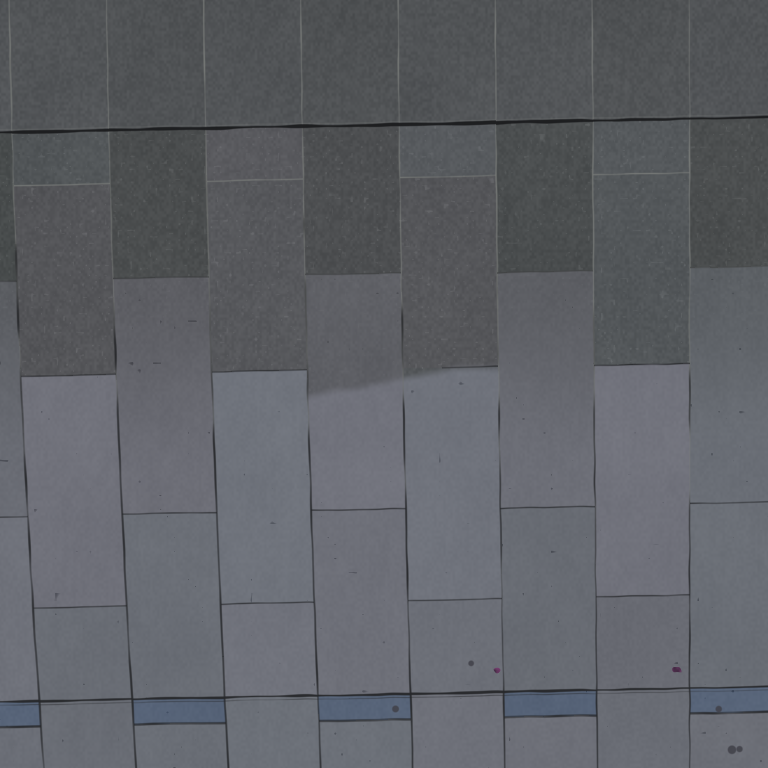
Give the GLSL for this texture, as a WebGL 1 fragment shader.

```glsl
precision highp float;
uniform vec2 u_resolution;

#define DARK vec3(0.305, 0.315, 0.322)
#define LIGHT vec3(0.44, 0.452, 0.488)
#define STRIP vec3(0.34, 0.39, 0.47)
#define GAP vec3(0.15, 0.155, 0.165)
#define MORTAR vec3(0.47, 0.48, 0.47)
#define TOP_SEAM 0.1725
#define LOW_SEAM 0.914
#define TILT 0.02
#define RIGHT_JOINT 0.898
#define JOINT_WIDTH 0.0017
#define SEAM_WIDTH 0.0046
#define GRAIN 0.032

float hash(vec2 p) {
  return fract(sin(dot(p, vec2(127.1, 311.7))) * 43758.545);
}

float noise(vec2 p) {
  vec2 i = floor(p), f = fract(p);
  f = f * f * (3.0 - 2.0 * f);
  return mix(mix(hash(i), hash(i + vec2(1, 0)), f.x),
             mix(hash(i + vec2(0, 1)), hash(i + vec2(1, 1)), f.x), f.y);
}

float fbm(vec2 p) {
  float sum = 0.0, amp = 0.5;
  for (int i = 0; i < 4; i++) {
    sum += amp * noise(p);
    p = p * 2.03 + 7.3;
    amp *= 0.5;
  }
  return sum;
}

float line(float dist, float width) {
  float aa = 0.9 / u_resolution.y;
  return 1.0 - smoothstep(0.5 * width - aa, 0.5 * width + aa, abs(dist));
}

// Brightness of a slab, from 0 = dark to 1 = light
float slabTone(float odd, float row, float depth) {
  if (row < 0.5) return 0.08 + 0.3 * depth;
  if (row < 1.5) return mix(-0.08, 0.2, odd);
  if (row < 2.5) return mix(mix(0.4, 0.85, smoothstep(0.36, 0.62, depth)), 0.16, odd);
  if (row < 3.5) return mix(0.84, 0.98, odd);
  return 0.88;
}

void main() {
  vec2 uv = gl_FragCoord.xy / u_resolution;
  float depth = 1.0 - uv.y;
  vec2 p = vec2(uv.x, depth);

  // Columns converge slightly towards the bottom
  float pitch = 0.1266 - 0.0025 * depth - 0.004 * depth * depth;
  float k = (RIGHT_JOINT - uv.x) / pitch;
  float col = floor(k) + 1.0;
  float odd = mod(col, 2.0);
  float jointId = floor(k + 0.5);
  float sideDist = (k - jointId) * pitch + 0.0012 * (noise(vec2(jointId * 9.1, depth * 35.0)) - 0.5);

  // Rows: two full seams and staggered cross joints
  float y = depth + TILT * uv.x + 0.0012 * (noise(vec2(uv.x * 45.0, col)) - 0.5);
  vec3 cross = mix(vec3(0.367, 0.674, 0.947), vec3(0.242, 0.4905, 0.7925), odd);
  cross.xy += 0.003 * (hash(vec2(col, 4.0)) - 0.5);
  float row = step(TOP_SEAM, y) + step(LOW_SEAM, y) + dot(step(cross, vec3(y)), vec3(1.0));
  vec2 slab = vec2(col, row);

  // Slab tone, with a diagonal damp edge over two middle columns
  float tone = slabTone(odd, row, depth);
  float inThird = 1.0 - step(0.5, abs(col - 3.0));
  float inFourth = 1.0 - step(0.5, abs(col - 4.0));
  float edge = 0.514 - 0.18 * (uv.x - 0.404) + 0.012 * (fbm(p * 30.0) - 0.5);
  edge = mix(edge, max(edge, 0.478), inThird);
  float dry = smoothstep(-0.007, 0.009, depth - edge);
  float damp = inThird * step(1.5, row) * step(row, 3.5) + inFourth * step(1.5, row) * step(row, 2.5);
  tone = mix(tone, mix(mix(0.42, 0.14, inThird), 0.98, dry), damp);
  tone += 0.16 * (hash(slab + 2.7) - 0.5) * (1.0 - damp);
  vec3 color = mix(DARK, LIGHT, tone);
  color += vec3(0.012, -0.002, 0.002) * (hash(slab + 8.1) - 0.4) * step(0.5, row);

  // Blue strips under the lower seam
  float strip = (1.0 - odd) * step(3.5, row) * step(row, 4.5);
  color = mix(color, STRIP, strip);

  // Cloudy wear, fine grain and pale specks on rough slabs
  float rough = 1.0 - smoothstep(0.1, 0.6, tone);
  color += 0.035 * (fbm(p * vec2(9.0, 7.0) + slab * 3.7) - 0.47);
  color += 0.02 * (fbm(p * vec2(70.0, 35.0)) - 0.47);
  color += GRAIN * (0.6 + 0.7 * rough) * (noise(p * vec2(330.0, 260.0)) - 0.5);
  float speck = smoothstep(0.8, 1.0, noise(p * 240.0 + 31.0));
  color += 0.05 * speck * rough * step(0.5, row);
  color -= 0.12 * smoothstep(0.955, 1.0, noise(p * 110.0 + 5.0)) * (1.0 - rough);

  // Joints: pale mortar above, open gaps below and to the left
  float wear = noise(vec2(jointId * 5.3, depth * 24.0));
  float open = smoothstep(0.25, 0.65, depth - 0.25 * uv.x + 0.45 * (wear - 0.35));
  vec3 jointColor = mix(MORTAR, GAP, open);
  float sideWidth = JOINT_WIDTH * (0.7 + 0.6 * wear + 0.5 * open * (1.0 - uv.x));
  color = mix(color, jointColor, line(sideDist, sideWidth) * (0.45 + 0.5 * wear));

  vec3 gapDist = abs(vec3(y) - cross);
  gapDist.y += inThird * (1.0 - step(0.575, uv.x));
  float crossDist = min(gapDist.x, min(gapDist.y, gapDist.z));
  float crossWidth = JOINT_WIDTH * (1.0 + 0.8 * step(0.9, y));
  vec3 crossColor = mix(MORTAR, GAP, smoothstep(0.28, 0.4, depth));
  color = mix(color, crossColor, line(crossDist, crossWidth) * (0.5 + 0.4 * noise(p * 40.0)));

  // Broad seams with ragged thickness
  float ragged = 0.45 + 0.75 * noise(vec2(uv.x * 28.0, 3.0));
  color = mix(color, GAP * 0.7, line(y - TOP_SEAM, SEAM_WIDTH * ragged) * 0.95);
  color = mix(color, MORTAR, line(y - TOP_SEAM + 0.0035, 0.0012) * 0.3);
  color = mix(color, GAP, line(y - LOW_SEAM, SEAM_WIDTH * 0.75 * ragged) * 0.95);
  color = mix(color, GAP, line(y - LOW_SEAM - 0.0045, 0.0013) * 0.5 * ragged);

  // Dark spots and a few purple petals near the bottom
  for (int i = 0; i < 7; i++) {
    float n = float(i);
    vec2 spot = vec2(0.36 + 0.63 * hash(vec2(n, 1.3)), 0.83 + 0.16 * hash(vec2(n, 6.9)));
    float petal = step(4.5, n);
    float size = 0.0035 + 0.0025 * hash(vec2(n, 9.2));
    float d = length((p - spot) * vec2(1.0, 1.0 + 0.5 * petal)) + 0.006 * petal * (noise(p * 170.0) - 0.5);
    vec3 tint = mix(vec3(0.25, 0.25, 0.28), mix(vec3(0.18, 0.1, 0.18), vec3(0.5, 0.22, 0.45), noise(p * 230.0)), petal);
    color = mix(color, tint, (1.0 - smoothstep(size - 0.0015, size + 0.001, d)) * 0.85);
  }

  gl_FragColor = vec4(color, 1.0);
}
```
